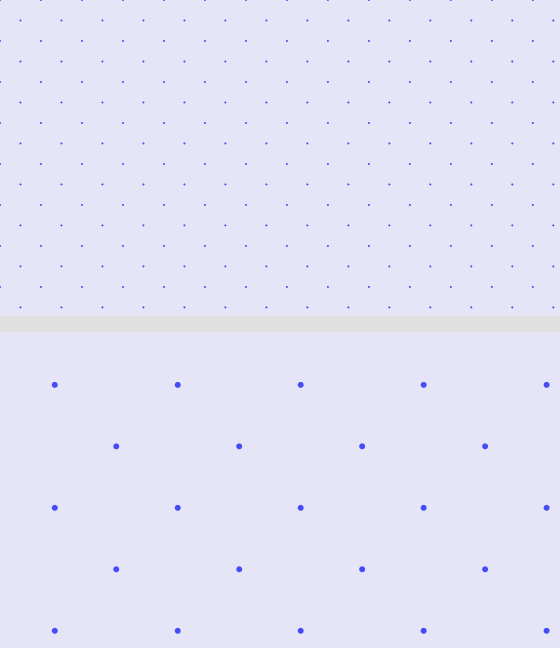
Top, the full canvas; bottom, a detail of the centre.
Reproduce this pattern procedurally as a Shadertoy shader.

```glsl
// Small indigo dots on a pale lavender ground, in staggered rows.
// Two square grids, the second shifted by half a cell, give the stagger;
// the nearest dot centre of either grid gives the distance to the edge.

#define GRID_PERIOD 0.1297     // dot spacing along a row, in canvas heights
#define DOT_RADIUS 0.0031      // in canvas heights
#define GROUND_COLOR vec3(0.898, 0.898, 0.969)
#define DOT_COLOR vec3(0.267, 0.298, 0.969)

// Distance to the nearest point of a square grid with a point at the origin.
float gridDistance(vec2 p, float period) {
    vec2 cell = p / period;
    return length(cell - round(cell)) * period;
}

void mainImage(out vec4 fragColor, in vec2 fragCoord) {
    // Canvas heights, measured from the upper left corner.
    vec2 p = vec2(fragCoord.x, iResolution.y - fragCoord.y) / iResolution.y;
    float pixel = 1.0 / iResolution.y;

    // Staggered dots.
    float centerDistance = min(gridDistance(p, GRID_PERIOD),
                               gridDistance(p - 0.5 * GRID_PERIOD, GRID_PERIOD));
    float edge = centerDistance - DOT_RADIUS;
    float coverage = clamp(0.5 - edge / pixel, 0.0, 1.0);

    fragColor = vec4(mix(GROUND_COLOR, DOT_COLOR, coverage), 1.0);
}
```
